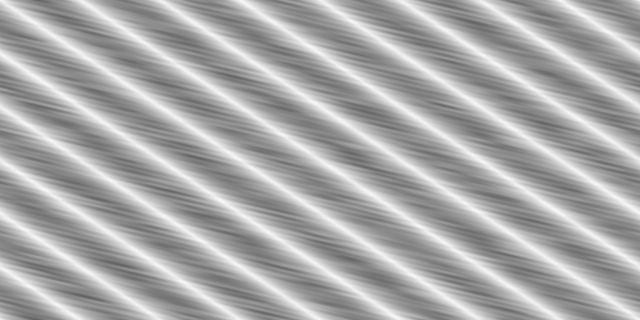
Write a Shadertoy shader that draws this texture.

```glsl
// Brushed metal with slanted highlights: a folded ramp makes the bright bands,
// and sheared, wrapping value noise plus layered sines make the fine streaks.
// All counts are whole numbers per canvas, so every edge continues its opposite.

const float TAU = 6.2831853;
const vec2  BANDS = vec2(8.0, 6.0);          // highlights across and down
const float SHADE = 0.50;                    // grey midway between highlights
const float HIGHLIGHT = 0.97;                // grey on the crest
const float FALLOFF = 1.9;                   // how quickly the glow fades
const float CREST_ROUNDING = 0.025;          // softens the ridge of the crest
const vec2  STREAK_CELLS = vec2(20.0, 112.0);// noise cells across and down
const float STREAK_SHEAR = 52.0;             // rows the streaks fall per canvas
const float STREAK_DEPTH = 0.16;
const vec2  GROOVES_A = vec2(30.0, 64.0);    // sine cycles across and down
const vec2  GROOVES_B = vec2(25.0, 57.0);
const float GROOVE_DEPTH = 0.022;
const float CREST_CALM = 0.8;                // streak loss on the crest

float hash(vec2 p) {
    vec3 q = fract(vec3(p.xyx) * 0.1031);
    q += dot(q, q.yzx + 33.33);
    return fract((q.x + q.y) * q.z);
}

// Hash of a sheared cell: one turn across also shifts the rows by the shear.
float cellValue(vec2 cell) {
    float turns = floor(cell.x / STREAK_CELLS.x);
    cell -= turns * vec2(STREAK_CELLS.x, STREAK_SHEAR);
    return hash(mod(cell, STREAK_CELLS) + 7.0);
}

float streakNoise(vec2 uv) {
    vec2 p = uv * STREAK_CELLS + vec2(0.0, uv.x * STREAK_SHEAR);
    vec2 cell = floor(p);
    vec2 f = smoothstep(0.0, 1.0, p - cell);
    float low  = mix(cellValue(cell), cellValue(cell + vec2(1.0, 0.0)), f.x);
    float high = mix(cellValue(cell + vec2(0.0, 1.0)), cellValue(cell + 1.0), f.x);
    return mix(low, high, f.y) - 0.5;
}

float grooves(vec2 uv) {
    return sin(TAU * dot(uv, GROOVES_A)) + sin(TAU * dot(uv, GROOVES_B) + 1.7);
}

// Glow is 1 on a crest and 0 halfway to the next one.
float bandGlow(vec2 uv) {
    float phase = dot(uv, BANDS);
    float away = 2.0 * abs(phase - floor(phase + 0.5));
    away = min(sqrt(away * away + CREST_ROUNDING * CREST_ROUNDING), 1.0);
    return pow(1.0 - away, FALLOFF);
}

void mainImage(out vec4 fragColor, in vec2 fragCoord) {
    vec2 uv = fragCoord / iResolution.xy;
    float glow = bandGlow(uv);

    // Streaks calm down where the highlight saturates
    float streaks = STREAK_DEPTH * streakNoise(uv) + GROOVE_DEPTH * grooves(uv);
    float grey = mix(SHADE, HIGHLIGHT, glow) + streaks * (1.0 - CREST_CALM * glow);

    fragColor = vec4(vec3(clamp(grey, 0.0, 1.0)), 1.0);
}
```
